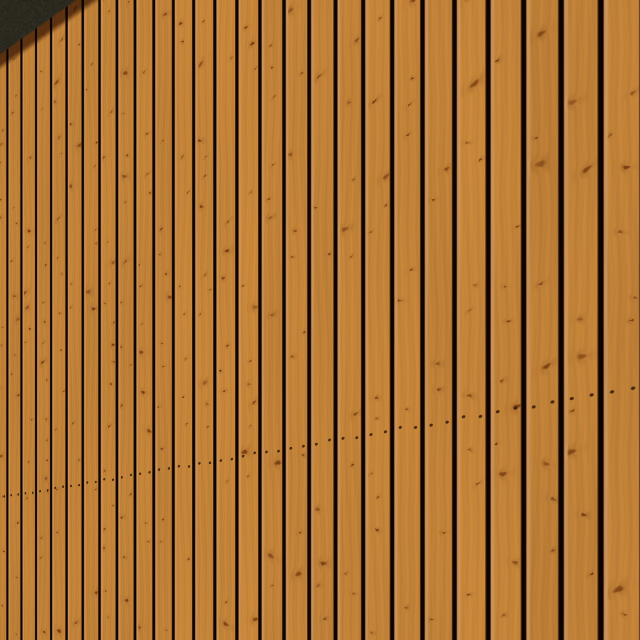
This texture is drawn by a Shadertoy shader. Its source:

```glsl
const float BOARD_DENSITY = 47.16;  // boards per canvas width at the far left edge
const float PERSPECTIVE = 0.781;    // growth of scale from left to right
const float BOARD_OFFSET = 0.547;
const float GAP_HALF = 0.068;       // in board widths
const float BEVEL_WIDTH = 0.10;
const float CELL_DENSITY = 35.0;    // knot cells per unit of wall height
const float KNOT_CHANCE = 0.42;
const float NAIL_HEIGHT = 0.2215;
const float EAVE_HEIGHT = 0.915;
const float EAVE_SHADOW = 0.027;

const vec3 WOOD = vec3(0.76, 0.51, 0.22);
const vec3 PALE_BEVEL = vec3(0.79, 0.58, 0.36);
const vec3 EDGE_BROWN = vec3(0.40, 0.25, 0.13);
const vec3 KNOT_BROWN = vec3(0.46, 0.23, 0.06);
const vec3 GAP_DARK = vec3(0.06, 0.01, 0.00);
const vec3 NAIL_DARK = vec3(0.20, 0.10, 0.03);
const vec3 EAVE_GREY = vec3(0.17, 0.16, 0.12);
const vec3 SHADOW_TINT = vec3(0.48, 0.38, 0.28);

float hash(vec2 p) {
    return fract(sin(dot(p, vec2(127.1, 311.7))) * 43758.55);
}

// One possible knot per cell: x = core, y = halo that bends the grain
vec2 knots(float across, float along, float board) {
    vec2 cell = vec2(board, floor(along));
    float present = step(hash(cell + 3.7), KNOT_CHANCE);
    vec2 center = vec2(mix(0.22, 0.82, hash(cell + 11.3)),
                       mix(0.30, 0.70, hash(cell + 23.9)));
    vec2 d = vec2(across, fract(along)) - center;
    d.y += d.x * (hash(cell + 41.0) - 0.5);
    float size = hash(cell + 57.0);
    float radius = mix(0.045, 0.13, size * size * size);
    float dist = length(d * vec2(0.85, 1.2));
    dist += 0.012 * sin(atan(d.y, d.x) * 3.0 + size * 40.0);
    float core = 1.0 - smoothstep(radius * 0.4, radius * 1.25, dist);
    float halo = exp(-dist * dist / (radius * radius * 5.0));
    return present * vec2(core * mix(0.45, 0.95, hash(cell + 71.0)), halo);
}

// Long fibres from layered sines, bent around knots
float grain(float across, float along, float board, float bend) {
    float seed = hash(vec2(board, 5.0)) * 40.0;
    float drift = 0.6 * sin(along * 0.23 + seed) + 0.3 * sin(along * 0.71 + seed * 2.0);
    float rings = sin(across * 19.0 + drift * 3.0 + bend * 5.0 + seed);
    float fibres = sin(across * 43.0 + drift * 2.0 + sin(along * 1.7 + seed) + bend * 3.0);
    float flecks = sin(across * 71.0 + seed) * sin(along * 5.3 + across * 9.0 + seed);
    return 0.45 * rings + 0.35 * fibres + 0.20 * flecks;
}

void mainImage(out vec4 fragColor, in vec2 fragCoord) {
    vec2 uv = fragCoord / iResolution.xy;

    // Wall coordinates seen in perspective
    float scale = 1.0 + PERSPECTIVE * uv.x;
    float wallX = BOARD_DENSITY * uv.x / scale - BOARD_OFFSET;
    float wallY = uv.y / scale;
    float pixelX = BOARD_DENSITY / (scale * scale * iResolution.x);
    float pixelY = 1.5 / (scale * iResolution.y);
    float board = floor(wallX);
    float across = fract(wallX);
    float along = wallY * CELL_DENSITY + hash(vec2(board, 1.0)) * 50.0;

    // Board face with tint, grain and knots
    vec2 knot = knots(across, along, board);
    float fibre = grain(across, along, board, knot.y);
    float detail = 1.0 - smoothstep(0.05, 0.16, pixelX) * 0.6;
    float tint = 0.05 * (hash(vec2(board, 9.0)) - 0.5) + 0.012 * sin(along * 0.4 + board);
    vec3 color = WOOD * (1.0 + tint + 0.045 * fibre * detail);
    color = mix(color, KNOT_BROWN, knot.y * 0.16);
    color = mix(color, KNOT_BROWN, knot.x);

    // Two nails per board along a level row
    float nailSide = step(0.5, across);
    float nailJitter = 0.12 * (hash(vec2(board, nailSide)) - 0.5);
    vec2 nailOffset = vec2(across - mix(0.27, 0.77, nailSide),
                           (wallY - NAIL_HEIGHT) * CELL_DENSITY + nailJitter);
    float nail = 1.0 - smoothstep(0.03, 0.06 + 0.5 * pixelX, length(nailOffset));
    color = mix(color, NAIL_DARK, nail * 0.85);

    // Lit left bevel, shaded right edge, dark gap
    float blur = 0.014 + 0.6 * pixelX;
    float bevelEnd = GAP_HALF + BEVEL_WIDTH;
    float bevel = 1.0 - smoothstep(bevelEnd - blur, bevelEnd + blur, across);
    color = mix(color, PALE_BEVEL * (1.0 + 0.03 * fibre), bevel * 0.9);
    float shade = smoothstep(GAP_HALF + 0.045, GAP_HALF, 1.0 - across);
    color = mix(color, EDGE_BROWN, shade * 0.8);
    float gapDist = min(across, 1.0 - across);
    float gap = 1.0 - smoothstep(GAP_HALF - blur, GAP_HALF + blur, gapDist);
    color = mix(color, GAP_DARK, gap);

    // Eave and the shadow beneath it
    float shadow = smoothstep(-EAVE_SHADOW, -EAVE_SHADOW * 0.5, wallY - EAVE_HEIGHT);
    color *= mix(vec3(1.0), SHADOW_TINT, shadow);
    float eave = smoothstep(-pixelY, pixelY, wallY - EAVE_HEIGHT);
    float grit = 0.9 + 0.2 * hash(floor(uv * 300.0));
    color = mix(color, EAVE_GREY * grit, eave);

    fragColor = vec4(color, 1.0);
}
```
